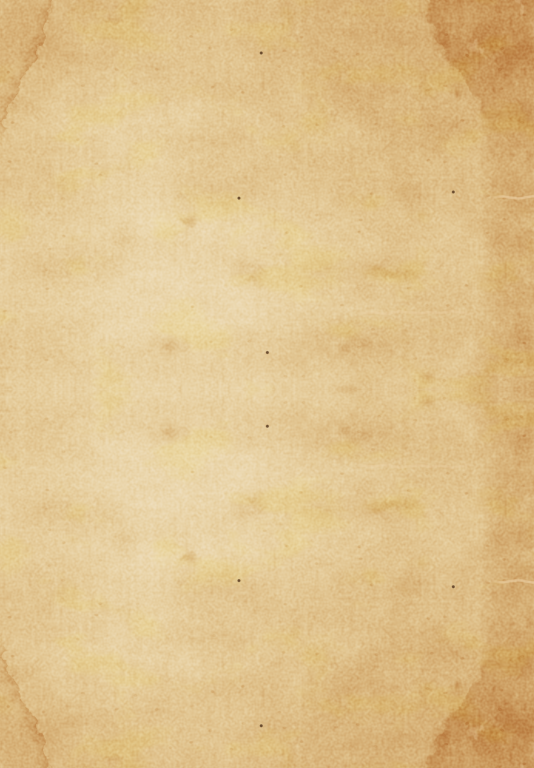
Write a Shadertoy shader that draws this texture.

```glsl
// Aged, water-stained parchment, mirrored about a horizontal fold.

vec2 hash2(vec2 p) {
    vec3 h = fract(p.xyx * vec3(0.1031, 0.103, 0.0973));
    h += dot(h, h.yzx + 33.33);
    return fract((h.xx + h.yz) * h.zy);
}

float gradientNoise(vec2 p) {
    vec2 cell = floor(p), f = fract(p);
    vec2 u = f * f * f * (f * (f * 6.0 - 15.0) + 10.0);
    vec4 corner;
    for (int i = 0; i < 4; i++) {
        vec2 o = vec2(i & 1, i >> 1);
        corner[i] = dot(hash2(cell + o + 57.0) * 2.0 - 1.0, f - o);
    }
    vec2 row = mix(corner.xz, corner.yw, u.x);
    return mix(row.x, row.y, u.y);
}

float fbm(vec2 p) {
    float sum = 0.0, amp = 1.0;
    for (int i = 0; i < 4; i++) {
        sum += amp * gradientNoise(p);
        p = mat2(1.6, 1.2, -1.2, 1.6) * p + 7.3;
        amp *= 0.55;
    }
    return sum;
}

// Blots: centre x, distance from fold, radius x, radius y
const vec4 BLOTS[12] = vec4[](
    vec4(0.452, 0.060, 0.045, 0.012), vec4(0.556, 0.016, 0.012, 0.008),
    vec4(0.450, 0.000, 0.030, 0.005), vec4(0.250, 0.222, 0.012, 0.010),
    vec4(0.163, 0.200, 0.012, 0.014), vec4(0.326, 0.155, 0.014, 0.013),
    vec4(0.222, 0.058, 0.028, 0.012), vec4(0.510, 0.155, 0.055, 0.012),
    vec4(0.535, 0.250, 0.018, 0.015), vec4(0.574, 0.460, 0.010, 0.018),
    vec4(0.599, 0.390, 0.010, 0.010), vec4(0.150, 0.480, 0.014, 0.006));

// Pinholes: x, distance from fold
const vec2 PINHOLES[4] = vec2[](
    vec2(0.311, 0.249), vec2(0.348, 0.048), vec2(0.590, 0.257), vec2(0.340, 0.438));

// Paper colour from pale cream (0) to toasted brown (1)
vec3 paperColor(float t) {
    return vec3(0.93, 0.86, 0.72) - t * vec3(0.07, 0.14, 0.325)
         - t * t * vec3(0.08, 0.14, 0.05);
}

// Thin broken crease at a given height between two x limits
float crease(vec2 q, float height, float x0, float x1) {
    float y = height + 0.006 * gradientNoise(vec2(q.x * 45.0, height * 90.0));
    float span = smoothstep(x0, x0 + 0.02, q.x) * smoothstep(x1, x1 - 0.02, q.x);
    return span * smoothstep(0.0028, 0.0005, abs(q.y - y));
}

void mainImage(out vec4 fragColor, in vec2 fragCoord) {
    vec2 p = fragCoord / iResolution.xy * vec2(0.695, 1.0);
    vec2 q = vec2(p.x, abs(p.y - 0.493));
    float pixel = 1.0 / iResolution.y;
    float mottle = fbm(q * 22.0 + 3.0);
    float wobble = fbm(q * 38.0 + 11.0);

    // Broad shading: pale left of centre, darker towards the edges
    float tone = 0.17 + 0.18 * smoothstep(0.2, 0.0, q.x)
               + 0.29 * smoothstep(0.13, 0.6, q.x)
               + 0.29 * smoothstep(0.17, 0.51, q.y);
    tone += 0.17 * fbm(q * vec2(5.0, 13.0)) + 0.12 * mottle;

    // Right-hand stain: soft by the fold, crisp near the corners
    float crisp = smoothstep(0.3, 0.39, q.y);
    float rightEdge = 0.634 - 0.014 * exp(-q.y * q.y / 0.005)
                    - 0.077 * smoothstep(0.33, 0.5, q.y) + 0.014 * wobble;
    float inRight = q.x - rightEdge;
    tone += 0.2 * smoothstep(-1.0, 1.0, inRight / mix(0.017, 0.004, crisp));
    tone += 0.12 * smoothstep(0.0, 0.06, inRight) * (0.6 + mottle);
    tone += 0.1 * crisp * smoothstep(-0.003, 0.002, inRight) * exp(-max(inRight, 0.0) * 70.0);

    // Left-hand tide mark with a dark rim
    float inLeft = 0.064 * smoothstep(0.32, 0.5, q.y) + 0.013 * wobble - q.x;
    float tide = smoothstep(0.32, 0.35, q.y);
    tone += tide * 0.06 * smoothstep(-0.002, 0.002, inLeft);
    tone += tide * 0.32 * smoothstep(-0.0025, 0.001, inLeft) * exp(-max(inLeft, 0.0) * 190.0);

    // Faint veins along the left margin
    float vein = abs(q.x - 0.045 - 0.04 * fbm(vec2(q.y * 14.0, 2.0)));
    tone += 0.13 * smoothstep(0.004, 0.0, vein) * smoothstep(0.15, 0.19, q.y)
          * smoothstep(0.3, 0.22, q.y) * smoothstep(-0.2, 0.3, mottle);

    // Blots with ragged outlines
    for (int i = 0; i < 12; i++) {
        vec2 d = (q - BLOTS[i].xy + 0.006 * wobble) / BLOTS[i].zw;
        tone += 0.24 * exp(-dot(d, d)) * clamp(0.75 + 1.3 * wobble, 0.0, 1.5);
    }

    // Fibres, vertical weave and grain
    tone += 0.07 * gradientNoise(q * vec2(150.0, 9.0));
    tone += 0.15 * gradientNoise(q * 130.0) + 0.26 * gradientNoise(q * 270.0 + 5.0);

    // Scattered small flecks
    vec2 cell = floor(q * 42.0), seed = hash2(cell + 19.0);
    vec2 offset = fract(q * 42.0) - 0.25 - 0.5 * seed;
    tone += 0.2 * step(0.84, hash2(cell + 71.0).x)
          * smoothstep(0.11, 0.03, length(offset * vec2(0.7, 1.0)));

    vec3 color = paperColor(clamp(tone, -0.1, 1.2));
    color.b -= 0.045 * smoothstep(0.05, 0.5, fbm(q * vec2(9.0, 16.0) + 31.0));

    // Pale creases and scuffs
    float scuff = smoothstep(0.25, 0.55, fbm(q * vec2(45.0, 28.0)))
                * smoothstep(0.59, 0.62, q.x) * smoothstep(0.41, 0.45, q.y);
    float worn = 0.55 * crease(q, 0.25, 0.635, 0.73)
               + 0.3 * crease(q, 0.1, 0.46, 0.62) + 0.25 * scuff;
    color = mix(color, vec3(0.94, 0.84, 0.68), worn);

    // Dark pinholes
    for (int i = 0; i < 4; i++) {
        float d = length(q - PINHOLES[i]);
        color = mix(color, vec3(0.3, 0.18, 0.09), 0.8 * smoothstep(0.0016 + pixel, 0.0008, d));
    }
    fragColor = vec4(color, 1.0);
}
```
